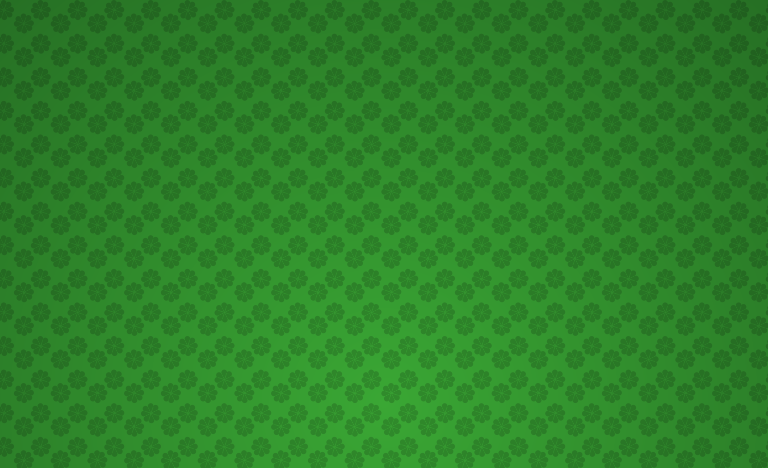
Write a WebGL 1 fragment shader that draws this pattern.

```glsl
precision highp float;
// Green wallpaper of four-leaf clovers in two staggered sets of rows,
// drawn from folded heart-shaped leaf distances and darkened over a
// radial glow that rises from the lower middle of the canvas.

uniform vec2 u_resolution;

#define COLUMNS 20.9
#define ROWS_PER_WIDTH 22.86
#define CLOVER_RADIUS 0.0134
#define CLOVER_TURN 0.32
#define CLOVER_SHADE 0.835
#define VEIN_WIDTH 0.035
#define VEIN_STRENGTH 0.4
#define GLOW_CENTER vec2(0.5, 0.085)
#define GLOW_REACH 0.76
#define GLOW_COLOR vec3(0.227, 0.655, 0.204)
#define EDGE_COLOR vec3(0.145, 0.425, 0.138)

// Signed distance to a drop with its tip at the origin and a round far end.
float dropDistance(vec2 p, vec2 end, float radius) {
  float len = length(end);
  vec2 axis = end / len;
  vec2 q = vec2(abs(p.x * axis.y - p.y * axis.x), dot(p, axis));
  float slope = radius / len;
  float rise = sqrt(1.0 - slope * slope);
  float k = dot(q, vec2(slope, rise));
  if (k < 0.0) return length(q);
  if (k > rise * len) return length(q - vec2(0.0, len)) - radius;
  return dot(q, vec2(rise, -slope));
}

// Fold the plane onto one leaf lying along +x, with y mirrored.
vec2 foldToLeaf(vec2 p) {
  p = abs(p);
  return p.x > p.y ? p : p.yx;
}

// Coverage of a clover of unit radius, thinned along its pale veins.
float clover(vec2 p, float pixel) {
  float c = cos(CLOVER_TURN);
  float s = sin(CLOVER_TURN);
  vec2 leaf = foldToLeaf(mat2(c, -s, s, c) * p);
  float d = dropDistance(leaf, vec2(0.65, 0.25), 0.29) + 0.015;
  float body = 1.0 - smoothstep(-0.6 * pixel, 0.6 * pixel, d);

  float vein = length(vec2(leaf.x - clamp(leaf.x, 0.0, 0.62), leaf.y));
  float line = 1.0 - smoothstep(0.0, VEIN_WIDTH + 0.6 * pixel, vein);
  return body * (1.0 - VEIN_STRENGTH * line);
}

// One clover per cell, its center at the given phase of the cell.
float cloverRows(vec2 p, vec2 phase, float pixel) {
  vec2 cells = vec2(COLUMNS, ROWS_PER_WIDTH);
  vec2 local = (fract(p * cells - phase + 0.5) - 0.5) / cells;
  return clover(local / CLOVER_RADIUS, pixel);
}

void main() {
  // Units of the canvas width; the pattern hangs from the top left.
  vec2 p = gl_FragCoord.xy / u_resolution.x;
  vec2 hung = vec2(p.x, u_resolution.y / u_resolution.x - p.y);
  float pixel = 1.0 / (u_resolution.x * CLOVER_RADIUS);

  // Radial glow
  float glow = clamp(length(p - GLOW_CENTER) / GLOW_REACH, 0.0, 1.0);
  vec3 color = mix(GLOW_COLOR, EDGE_COLOR, glow);

  // Staggered clover rows
  float mask = max(cloverRows(hung, vec2(0.11, 0.30), pixel),
                   cloverRows(hung, vec2(0.65, 0.70), pixel));
  color *= mix(1.0, CLOVER_SHADE, mask);

  gl_FragColor = vec4(color, 1.0);
}
```
